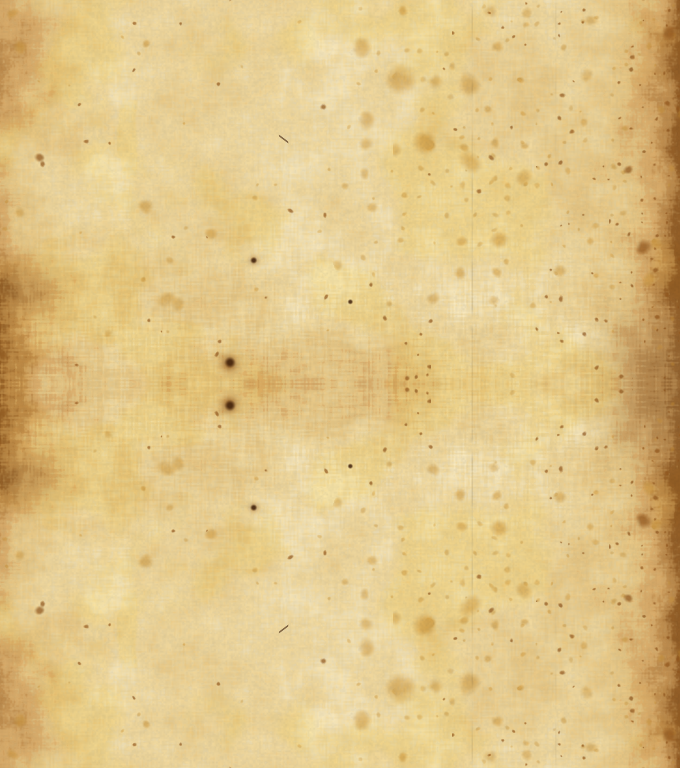
This texture is drawn by a WebGL 1 fragment shader. Its source:

```glsl
precision highp float;
// Aged parchment, mirrored about its horizontal centre line. An "age" value
// built from edge falloffs, soft stains and layered noise indexes a colour
// ramp; foxing spots, pin holes, creases and paper grain are laid on top.
uniform vec2 u_resolution;

#define SHEET_WIDTH 0.887
#define BASE_AGE 0.165
#define MOTTLE 0.55
#define GRAIN 0.20
#define WEAVE 0.13
#define LEFT_BURN 0.40
#define RIGHT_BURN 0.68
#define CENTRE_STAIN 0.22
#define FOXING 0.75
#define OCHRE vec3(0.77, 0.56, 0.21)
#define RUST vec3(0.55, 0.32, 0.10)
#define HOLE vec3(0.24, 0.12, 0.04)

float hash(vec2 p) {
  vec3 h = fract(p.xyx * 0.1031);
  h += dot(h, h.yzx + 33.33);
  return fract((h.x + h.y) * h.z);
}

float noise(vec2 p) {
  vec2 i = floor(p), f = fract(p);
  f = f * f * (3.0 - 2.0 * f);
  return mix(mix(hash(i), hash(i + vec2(1.0, 0.0)), f.x),
             mix(hash(i + vec2(0.0, 1.0)), hash(i + 1.0), f.x), f.y);
}

float fbm(vec2 p) {
  float sum = 0.0, amp = 0.5;
  for (int i = 0; i < 5; i++) {
    sum += amp * noise(p);
    p = mat2(1.6, 1.2, -1.2, 1.6) * p + 7.3;
    amp *= 0.5;
  }
  return sum;
}

// Soft elliptical stain
float stain(vec2 p, vec2 centre, vec2 size) {
  vec2 d = (p - centre) / size;
  return exp(-dot(d, d));
}

// Round mark with a smoothed rim
float spot(vec2 p, vec2 centre, float radius) {
  float soft = max(radius * 0.6, 1.0 / u_resolution.y);
  return 1.0 - smoothstep(radius - soft, radius + soft, length(p - centre));
}

// One randomly placed mark per grid cell, kept with the given chance
float scatter(vec2 p, float cells, float chance, float seed) {
  vec2 g = p * cells, id = floor(g);
  vec2 c = 0.3 + 0.4 * vec2(hash(id + seed), hash(id + seed + 19.7));
  float radius = mix(0.06, 0.19, hash(id + seed + 41.3));
  return step(hash(id + seed + 67.9), chance) * spot(p, (id + c) / cells, radius / cells);
}

vec3 paper(float age) {
  vec3 c = mix(vec3(0.945, 0.885, 0.72), vec3(0.91, 0.82, 0.60), smoothstep(0.0, 0.2, age));
  c = mix(c, vec3(0.88, 0.76, 0.51), smoothstep(0.2, 0.4, age));
  c = mix(c, vec3(0.83, 0.66, 0.41), smoothstep(0.4, 0.58, age));
  c = mix(c, vec3(0.73, 0.54, 0.30), smoothstep(0.58, 0.78, age));
  return mix(c, vec3(0.56, 0.36, 0.15), smoothstep(0.78, 1.05, age));
}

void main() {
  vec2 uv = gl_FragCoord.xy / u_resolution;
  vec2 p = vec2(uv.x * SHEET_WIDTH, abs(uv.y - 0.5));
  float right = SHEET_WIDTH - p.x;
  float cloud = fbm(p * 7.0 + 3.1), fine = fbm(p * 32.0 + 11.0);
  vec2 ragged = p + 0.012 * (vec2(fine, fbm(p * 38.0 + 50.0)) - 0.48);

  // Burnt edges, strongest beside the centre line
  float middle = exp(-p.y * p.y / 0.025);
  float rough = 0.55 + 0.6 * cloud + 0.35 * fine;
  float age = BASE_AGE + MOTTLE * (cloud - 0.48) * 0.65 + MOTTLE * (fine - 0.48) * 0.6;
  age += rough * (LEFT_BURN * exp(-p.x / 0.05) * (0.65 + 0.55 * middle) + 0.16 * exp(-p.x / 0.13));
  age += rough * (RIGHT_BURN * exp(-right / 0.038) + 0.15 * exp(-right / 0.11));

  // Broad stains, pale clearings and the seam
  float dusk = stain(ragged, vec2(0.85, 0.025), vec2(0.06, 0.075))
             + 0.7 * stain(ragged, vec2(0.035, 0.123), vec2(0.04, 0.03));
  float centre = smoothstep(0.26, 0.34, p.x) * (1.0 - smoothstep(0.47, 0.60, p.x)) * exp(-p.y * p.y / 0.007);
  age += 0.30 * dusk + CENTRE_STAIN * centre;
  age += 0.09 * exp(-p.y / 0.022) + 0.13 * stain(ragged, vec2(0.72, 0.0), vec2(0.02, 0.014));
  age += 0.12 * stain(ragged, vec2(0.41, 0.0), vec2(0.015, 0.01));
  age -= 0.13 * stain(p, vec2(0.15, 0.42), vec2(0.055, 0.08));
  age -= 0.08 * stain(p, vec2(0.64, 0.15), vec2(0.14, 0.12));

  // Cloth weave and paper grain
  float weave = noise(p * vec2(55.0, 430.0)) + noise(p * vec2(430.0, 55.0)) - 1.0;
  float grain = 0.6 * noise(p * 410.0) + 0.4 * noise(p * 205.0 + 9.0) - 0.5;
  age += WEAVE * weave * (0.5 + 0.7 * middle) + GRAIN * grain;
  vec3 colour = paper(age);
  float yellow = smoothstep(0.45, 0.62, fbm(p * 9.0 + 70.0));
  yellow += 0.8 * smoothstep(0.013, 0.009, abs(ragged.x - 0.167)) * smoothstep(0.06, 0.04, abs(p.y - 0.32));
  colour *= mix(vec3(1.0), vec3(1.0, 0.985, 0.89), min(yellow, 1.0));
  colour = mix(colour, vec3(0.60, 0.47, 0.30), 0.30 * min(dusk, 1.0));

  // Ochre foxing: main blooms, then a scatter that thickens to the right
  float bloom = spot(ragged, vec2(0.523, 0.396), 0.014) + spot(ragged, vec2(0.612, 0.390), 0.012)
              + spot(ragged, vec2(0.612, 0.288), 0.011) + spot(ragged, vec2(0.477, 0.344), 0.009)
              + spot(ragged, vec2(0.556, 0.314), 0.012) + spot(ragged, vec2(0.470, 0.438), 0.010)
              + spot(ragged, vec2(0.217, 0.111), 0.009) + spot(ragged, vec2(0.650, 0.186), 0.009);
  float zone = smoothstep(0.38, 0.62, p.x) * smoothstep(0.04, 0.22, p.y);
  bloom += 0.8 * scatter(ragged, 24.0, 0.06 + 0.34 * zone, 5.0) + 0.7 * scatter(ragged, 52.0, 0.03 + 0.25 * zone, 23.0);
  colour = mix(colour, OCHRE, FOXING * min(bloom, 1.0) * (0.45 + 0.6 * fine));

  // Rust flecks at the centre column and along the right edge
  float column = stain(p, vec2(0.548, 0.02), vec2(0.022, 0.05)), edge = exp(-right / 0.09);
  float rust = scatter(ragged, 65.0, 0.02 + 0.7 * column + 0.32 * edge, 81.0)
             + spot(ragged, vec2(0.84, 0.178), 0.008) + spot(ragged, vec2(0.872, 0.457), 0.008)
             + spot(ragged, vec2(0.82, 0.279), 0.005) + spot(ragged, vec2(0.05, 0.294), 0.005);
  colour = mix(colour, RUST, 0.68 * min(rust, 1.0));

  // Pin holes with brown halos, a short scratch and vertical creases
  float halo = stain(p, vec2(0.2995, 0.027), vec2(0.010)) + 0.6 * stain(p, vec2(0.331, 0.161), vec2(0.006));
  colour = mix(colour, RUST, 0.75 * min(halo, 1.0));
  float hole = spot(p, vec2(0.300, 0.028), 0.0052) + spot(p, vec2(0.331, 0.161), 0.0032) + spot(p, vec2(0.457, 0.107), 0.0026);
  vec2 s = p - vec2(0.370, 0.319);
  float scratch = smoothstep(0.002, 0.0005, abs(s.y + 0.75 * s.x)) * smoothstep(0.007, 0.005, abs(s.x));
  colour = mix(colour, HOLE, min(0.85 * hole + 0.6 * scratch, 0.9));
  float crease = smoothstep(0.0018, 0.0, abs(p.x - 0.616)) + 0.6 * smoothstep(0.0018, 0.0, abs(p.x - 0.725)) * smoothstep(0.2, 0.4, p.y);
  colour *= 1.0 - 0.10 * crease * noise(vec2(3.0, p.y * 60.0));
  colour *= 1.0 + 0.10 * grain;
  gl_FragColor = vec4(clamp(colour, 0.0, 1.0), 1.0);
}
```
